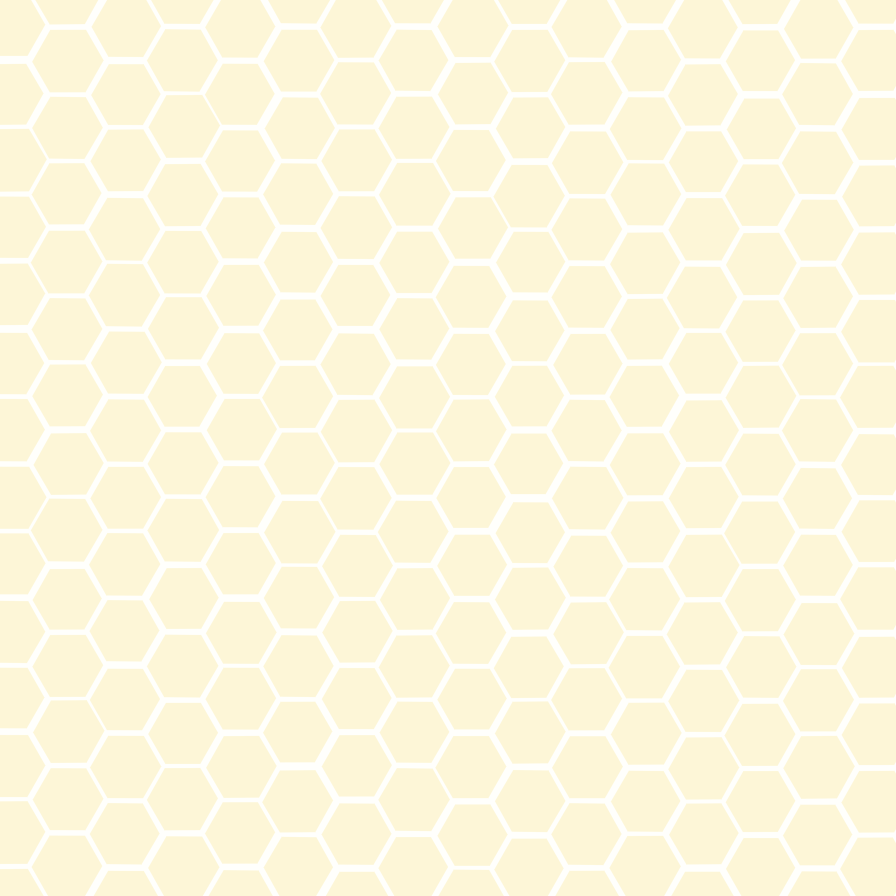
This pattern is drawn by a WebGL 2 fragment shader. Its source:

```glsl
#version 300 es
precision highp float;
// Pale cream honeycomb of slightly uneven flat-topped hexagons with white gaps.

#define ROWS 13.32          // cells down the canvas
#define COLUMNS 15.515      // columns across the canvas
#define ORIGIN vec2(0.172, -0.071)  // first cell centre, in columns and rows
#define TILT 0.0015         // slight drop of the rows towards the right
#define GAP_FLAT 0.042      // half gap of horizontal edges, in row heights
#define GAP_RISING 0.047    // half gap of edges leaning like a slash
#define GAP_FALLING 0.038   // half gap of edges leaning the other way
#define SHIFT_JITTER 0.017  // random offset of each cell
#define SIZE_JITTER 0.008   // random change of each cell's inset
#define TURN_JITTER 0.012   // random rotation of each cell, in radians
#define CREAM vec3(0.992, 0.965, 0.843)
#define WHITE vec3(1.0, 1.0, 0.988)

uniform vec2 u_resolution;
out vec4 fragColor;

const float SQRT3 = 1.7320508;

float hash(vec2 p) {
    return fract(sin(dot(p, vec2(127.1, 311.7))) * 43758.5453);
}

// Random value from -1 to 1, independent for each seed.
float signedHash(vec2 p, float seed) {
    return 2.0 * hash(p + seed * 17.3) - 1.0;
}

// Centre of the hexagonal cell that holds p; neighbouring rows are 1 apart.
vec2 cellCentre(vec2 p) {
    vec2 period = vec2(SQRT3, 1.0);
    vec2 evenCentre = floor(p / period + 0.5) * period;
    vec2 oddCentre = (floor(p / period) + 0.5) * period;
    vec2 toEven = p - evenCentre;
    vec2 toOdd = p - oddCentre;
    return dot(toEven, toEven) < dot(toOdd, toOdd) ? evenCentre : oddCentre;
}

// Signed distance to a hexagon with a separate inset for each pair of sides.
float hexagon(vec2 p, vec3 inset) {
    vec3 reach = abs(vec3(p.y,
                          dot(p, vec2(0.5 * SQRT3, -0.5)),
                          dot(p, vec2(0.5 * SQRT3, 0.5))));
    vec3 d = reach - 0.5 + inset;
    return max(d.x, max(d.y, d.z));
}

void main() {
    // Lattice coordinates, measured in row heights
    vec2 uv = gl_FragCoord.xy / u_resolution;
    uv.y += TILT * uv.x;
    vec2 p = uv * vec2(COLUMNS, ROWS) - ORIGIN;
    p.x *= 0.5 * SQRT3;

    // Cell and its hand-cut irregularity
    vec2 centre = cellCentre(p);
    vec2 id = floor(centre * vec2(2.0 / SQRT3, 2.0) + 0.5);
    vec2 shift = SHIFT_JITTER * vec2(signedHash(id, 1.0), signedHash(id, 2.0));
    float turn = TURN_JITTER * signedHash(id, 3.0);
    vec2 local = p - centre - shift;
    local += turn * vec2(-local.y, local.x);

    // Smooth-edged fill
    vec3 inset = vec3(GAP_FLAT, GAP_RISING, GAP_FALLING)
               + SIZE_JITTER * signedHash(id, 4.0);
    float softness = 0.7 * ROWS / min(u_resolution.x, u_resolution.y);
    float fill = 1.0 - smoothstep(-softness, softness, hexagon(local, inset));

    fragColor = vec4(mix(WHITE, CREAM, fill), 1.0);
}
```
